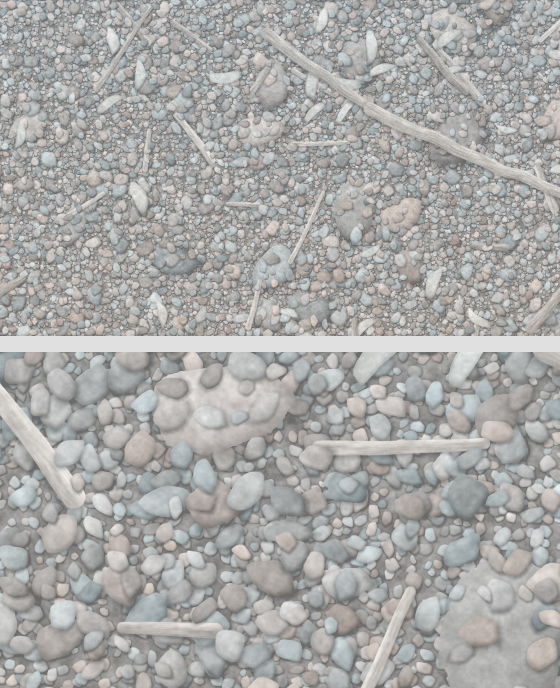
Top, the full canvas; bottom, a detail of the centre.
Reproduce this texture procedurally as a Shadertoy shader.

```glsl
// Pale dry ground: faceted gravel of many sizes with scattered twigs, flakes and one long branch.

const vec2 LIGHT = vec2(-0.5, 0.86);
const vec3 SOIL = vec3(0.60, 0.585, 0.57);
const vec3 WARM_STONE = vec3(0.775, 0.725, 0.695);
const vec3 COOL_STONE = vec3(0.705, 0.735, 0.74);
const vec3 PALE_FLAKE = vec3(0.87, 0.87, 0.85);
const vec3 WOOD = vec3(0.75, 0.725, 0.70);

float hash(vec2 p, float seed) {
    return fract(sin(dot(p, vec2(127.1, 311.7)) + seed * 74.7) * 43758.55);
}

float noise(vec2 p) {
    vec2 i = floor(p), f = fract(p);
    f = f * f * (3.0 - 2.0 * f);
    return mix(mix(hash(i, 0.0), hash(i + vec2(1, 0), 0.0), f.x),
               mix(hash(i + vec2(0, 1), 0.0), hash(i + vec2(1, 1), 0.0), f.x), f.y);
}

float fbm(vec2 p) {
    return 0.5 * noise(p) + 0.3 * noise(p * 2.1 + 7.3) + 0.2 * noise(p * 4.3 + 3.1);
}

vec2 rotate(vec2 p, float a) {
    float c = cos(a), s = sin(a);
    return vec2(c * p.x + s * p.y, c * p.y - s * p.x);
}

// Rounded irregular polygon: about 1 on the outline, 0 in the middle
float facets(vec2 q, vec2 id, float seed) {
    float sum = 0.0;
    for (int k = 0; k < 7; k++) {
        float n = float(k);
        float a = (n + 0.7 * hash(id, seed + n + 11.0)) * 0.898;
        float c = max(dot(q, vec2(cos(a), sin(a))), 0.0);
        c *= 0.9 + 0.4 * hash(id, seed + n + 23.0);
        c *= c; c *= c;
        sum += c * c;
    }
    return pow(sum + 1e-9, 0.125);
}

// One layer of stones; scale is cells per canvas height
void scatterStones(inout vec3 col, vec2 p, float scale, float density, float stretch, float pale, float seed) {
    vec2 g = p * scale, cell = floor(g);
    float rough = fbm(p * 75.0) - 0.5;
    for (int j = -1; j <= 1; j++)
    for (int i = -1; i <= 1; i++) {
        vec2 id = cell + vec2(i, j);
        if (hash(id, seed) > density) continue;
        vec2 center = id + 0.15 + 0.7 * vec2(hash(id, seed + 1.0), hash(id, seed + 2.0));
        float r = mix(0.33, 0.66, hash(id, seed + 3.0));
        vec2 d = (g - center) / r;
        if (dot(d, d) > 2.9) continue;

        vec2 q = rotate(d, 6.283 * hash(id, seed + 4.0));
        q.y += pale * 0.25 * q.x * q.x;
        q.y *= stretch * (1.0 + 0.5 * hash(id, seed + 5.0));
        float f = facets(q, id, seed) + 0.16 * rough;
        float lit = dot(d, LIGHT);

        // Contact shadow, then the lit body
        float shadow = smoothstep(1.4, 0.95, f) * clamp(0.55 - 0.5 * lit, 0.12, 1.0);
        col *= 1.0 - 0.27 * shadow;
        vec3 body = mix(WARM_STONE, COOL_STONE, hash(id, seed + 6.0));
        body += 0.17 * (hash(id, seed + 7.0) - 0.5);
        body = mix(body, PALE_FLAKE, pale);
        body += 0.075 * lit + 0.20 * rough;
        body -= 0.15 * smoothstep(0.6, 1.05, f) * clamp(0.6 - 0.6 * lit, 0.0, 1.0);
        float aa = scale * stretch / (iResolution.y * r);
        col = mix(col, body, smoothstep(1.0 + aa, 1.0 - aa, f));
    }
}

// Tapered twig from a to b with bark streaks, a lit side and a soft shadow
void drawTwig(inout vec3 col, vec2 p, vec2 a, vec2 b, float width, float tone) {
    vec2 axis = b - a, d = p - a;
    float len = length(axis);
    vec2 dir = axis / len, side = vec2(-dir.y, dir.x);
    float along = dot(d, dir);
    float t = clamp(along / len, 0.0, 1.0);
    float w = width * (1.0 - 0.25 * t);
    float across = dot(d, side) + width * 0.7 * (noise(vec2(along * 14.0, tone * 50.0)) - 0.5);
    float ends = max(abs(along - 0.5 * len) - 0.5 * len, 0.0);
    float dist = length(vec2(across, ends)) - w;
    float lit = across / w * (dot(side, LIGHT) > 0.0 ? 1.0 : -1.0);
    float bark = fbm(vec2(along * 35.0, across * 220.0)) - 0.5;
    col *= 1.0 - 0.28 * smoothstep(w * 0.9, -w * 0.3, dist) * clamp(0.5 - 0.4 * lit, 0.1, 1.0);
    vec3 body = WOOD + tone + 0.09 * lit + 0.24 * bark;
    float aa = 0.8 / iResolution.y;
    col = mix(col, body, smoothstep(aa, -aa, dist));
}

void scatterTwigs(inout vec3 col, vec2 p, float scale, float density, float width, float seed) {
    vec2 cell = floor(p * scale);
    for (int j = -1; j <= 1; j++)
    for (int i = -1; i <= 1; i++) {
        vec2 id = cell + vec2(i, j);
        if (hash(id, seed) > density) continue;
        vec2 center = (id + 0.2 + 0.6 * vec2(hash(id, seed + 1.0), hash(id, seed + 2.0))) / scale;
        float a = 3.1416 * hash(id, seed + 3.0);
        vec2 reach = vec2(cos(a), sin(a)) * mix(0.25, 0.6, hash(id, seed + 4.0)) / scale;
        float w = width * mix(0.6, 1.4, hash(id, seed + 5.0));
        drawTwig(col, p, center - reach, center + reach, w, 0.16 * hash(id, seed + 6.0) - 0.07);
    }
}

void mainImage(out vec4 fragColor, in vec2 fragCoord) {
    vec2 p = fragCoord / iResolution.y;
    vec3 col = SOIL + 0.3 * (fbm(p * 90.0) - 0.5);

    // Grit first, then ever larger stones with smaller ones resting between
    scatterStones(col, p, 75.0, 0.95, 1.0, 0.0, 3.0);
    scatterStones(col, p, 42.0, 0.75, 1.1, 0.0, 41.0);
    scatterStones(col, p, 7.0, 0.24, 1.1, 0.0, 87.0);
    scatterStones(col, p, 24.0, 0.52, 1.1, 0.0, 129.0);
    scatterTwigs(col, p, 6.0, 0.30, 0.009, 171.0);
    scatterStones(col, p, 36.0, 0.32, 1.1, 0.0, 213.0);
    scatterStones(col, p, 11.0, 0.12, 2.2, 0.75, 257.0);
    scatterTwigs(col, p, 4.0, 0.20, 0.012, 301.0);

    // Long bent branch
    drawTwig(col, p, vec2(0.79, 0.895), vec2(1.11, 0.67), 0.018, 0.0);
    drawTwig(col, p, vec2(1.10, 0.672), vec2(1.72, 0.40), 0.020, 0.02);

    // Fine grain and a cooler far edge
    col += 0.10 * (fbm(p * 170.0) - 0.5);
    col += vec3(-0.015, 0.005, 0.02) * p.y;
    fragColor = vec4(clamp(col, 0.42, 0.93), 1.0);
}
```
